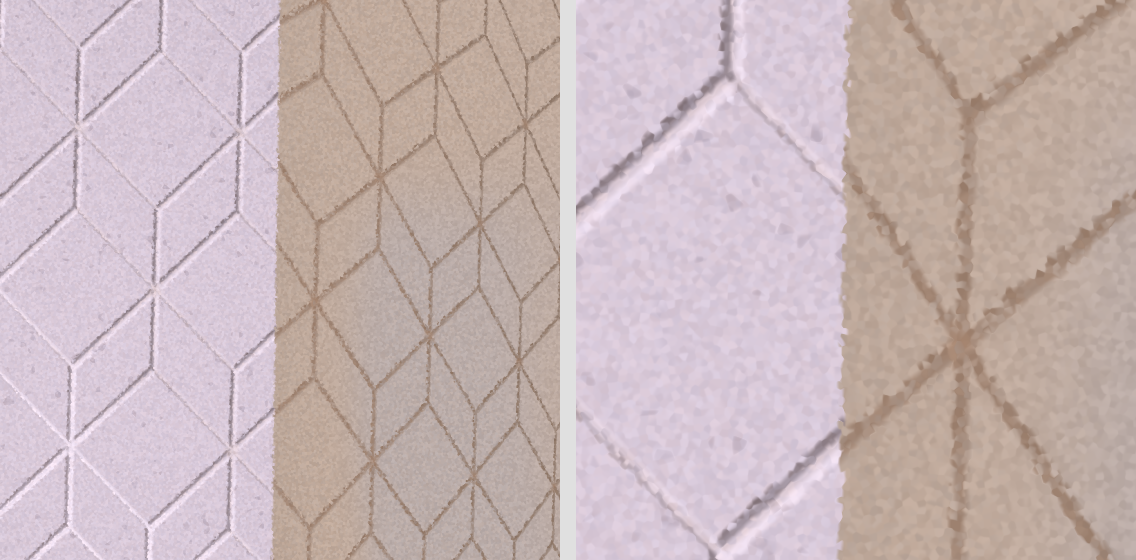
Left: the whole. Right: its middle third, enlarged.
A WebGL 1 fragment shader for this pattern:

```glsl
precision highp float;
uniform vec2 u_resolution;

#define LILAC vec3(0.84, 0.78, 0.84)
#define HIGHLIGHT vec3(0.96, 0.90, 0.96)
#define SHADOW vec3(0.57, 0.515, 0.55)
#define PEACH vec3(0.875, 0.80, 0.82)
#define TAN vec3(0.755, 0.67, 0.615)
#define GREY vec3(0.73, 0.675, 0.66)
#define BROWN vec3(0.59, 0.505, 0.45)
#define LEAN 0.027
#define RECEDE 0.068
#define LINE_HALF 0.022
#define RELIEF vec2(-0.028, 0.022)
#define GRAIN 0.075

float hash(vec2 p) {
  p = fract(p * vec2(0.1031, 0.1137));
  p += dot(p, p.yx + 33.33);
  return fract((p.x + p.y) * p.x * 7.13);
}

// Smoothly blended cellular noise, two channels around zero
vec2 cellular(vec2 p) {
  vec2 cell = floor(p);
  vec3 sum = vec3(0.0);
  for (int j = -1; j <= 1; j++) {
    for (int i = -1; i <= 1; i++) {
      vec2 c = cell + vec2(float(i), float(j));
      vec2 value = vec2(hash(c + 17.0), hash(c + 71.0));
      vec2 away = c + vec2(hash(c + 131.0), hash(c + 211.0)) - p;
      sum += vec3(value, 1.0) * exp(-7.0 * dot(away, away));
    }
  }
  return 1.5 * (sum.xy / sum.z - 0.5);
}

// Mirror into one quarter of the rhombus repeat
vec2 foldCell(vec2 g) {
  return abs(mod(g + vec2(1.0, 2.0), vec2(2.0, 4.0)) - vec2(1.0, 2.0));
}

float lineDistance(vec2 g) {
  vec2 f = foldCell(g);
  float diagonal = min(abs(f.y - f.x), abs(f.y - 1.0 - f.x)) * 0.7071;
  float even = length(vec2(f.x, max(f.y - 1.0, 0.0)));
  float odd = length(vec2(1.0 - f.x, max(1.0 - f.y, 0.0)));
  return min(diagonal, min(even, odd));
}

float lineMask(vec2 g, float halfWidth, float soft) {
  return 1.0 - smoothstep(halfWidth - soft, halfWidth + soft, lineDistance(g));
}

// Soft spot where six lines meet
float crossing(vec2 g) {
  vec2 f = foldCell(g);
  float r = min(length(f), length(f - vec2(1.0, 2.0)));
  return exp(-r * r * 170.0);
}

// Wall facing the viewer
vec2 frontWall(vec2 p) {
  float u = (p.x - 0.4232) / 0.1449;
  return vec2(u - 1.0, (p.y - 0.479 + 0.0039 * u) / 0.142);
}

// Wall receding to the right; z is the depth
vec3 sideWall(vec2 p) {
  float q = (p.x - 0.565) / 0.1165;
  float depth = 1.0 / (1.0 - RECEDE * q);
  return vec3(q * depth, (p.y - 0.462 + 0.0345 * q) * depth / 0.1354, depth);
}

vec3 shadeFront(vec2 p, vec2 g, float soft, float fleck) {
  vec3 color = LILAC * (0.995 + 0.02 * sin(3.0 * p.x + 1.0) * cos(2.5 * p.y - 0.8));
  // Embossed lines, paler toward the lower left
  float glow = 1.0 - smoothstep(0.4, 0.68, p.y + 1.2 * p.x);
  float ridge = lineMask(g, LINE_HALF * 1.1, soft);
  vec3 paint = mix(PEACH, HIGHLIGHT, glow);
  color = mix(color, paint, ridge * mix(0.4, 0.9, glow) * (1.0 + 0.5 * fleck));
  float relief = lineMask(g - RELIEF, LINE_HALF * 0.9, soft)
               - lineMask(g + RELIEF, LINE_HALF * 0.9, soft);
  color = mix(color, SHADOW, max(relief, 0.0) * mix(0.9, 0.7, glow) * (1.0 + 0.4 * fleck));
  color = mix(color, HIGHLIGHT, max(-relief, 0.0) * mix(0.75, 1.0, glow));
  return mix(color, paint, 0.6 * crossing(g));
}

vec3 shadeSide(vec2 p, vec3 g, float soft, float fleck) {
  // Cooler light pooled low and right of centre, warm elsewhere
  float cool = smoothstep(0.56, 0.74, p.x) * (1.0 - smoothstep(0.5, 0.85, p.y));
  cool *= 1.0 - 0.4 * smoothstep(0.85, 1.0, p.x);
  cool += 0.15 * sin(9.0 * p.x + 6.0 * p.y) + 0.25 * fleck;
  vec3 color = mix(TAN, GREY, smoothstep(0.1, 0.9, cool));
  color *= 1.0 - 0.03 * exp(-(p.x - 0.49) * 18.0);
  // Grainy printed lines, cooler with depth
  vec3 ink = mix(BROWN + vec3(0.03, 0.01, 0.0), BROWN - 0.025, smoothstep(0.95, 1.3, g.z));
  float line = lineMask(g.xy, LINE_HALF * 1.5, soft * 1.2);
  color = mix(color, ink, clamp(line * (0.8 + 0.5 * fleck), 0.0, 1.0));
  return mix(color, BROWN + vec3(0.09, 0.03, -0.01), 0.45 * crossing(g.xy));
}

void main() {
  vec2 p = gl_FragCoord.xy / u_resolution;
  float soft = 0.012 + 4.0 / u_resolution.y;
  vec2 grain = cellular(p * 250.0);
  vec2 upright = vec2(p.x + LEAN * (0.5 - p.y), p.y);

  // Ragged line edges follow the grain
  vec3 front = shadeFront(p, frontWall(upright) + 0.016 * grain, soft, grain.x);
  vec3 wall = sideWall(upright) + vec3(0.03 * grain, 0.0);
  vec3 side = shadeSide(p, wall, soft, grain.x);

  // Sparse dark flecks on the pale side
  float flecks = smoothstep(0.55, 0.75, cellular(p * 110.0 + 9.0).y);
  front -= 0.08 * flecks;

  // Slightly ragged corner between the walls
  float corner = 0.4857 + 0.0143 * p.y + 0.004 * grain.x;
  float edge = 1.0 / u_resolution.x + 0.0008;
  vec3 color = mix(front, side, smoothstep(corner - edge, corner + edge, p.x));
  // Fine surface grain with a slight colour shift
  color += GRAIN * (0.6 * grain.y + 0.15 * grain.x * vec3(1.0, 0.0, -1.0));
  gl_FragColor = vec4(clamp(color, 0.0, 1.0), 1.0);
}
```
